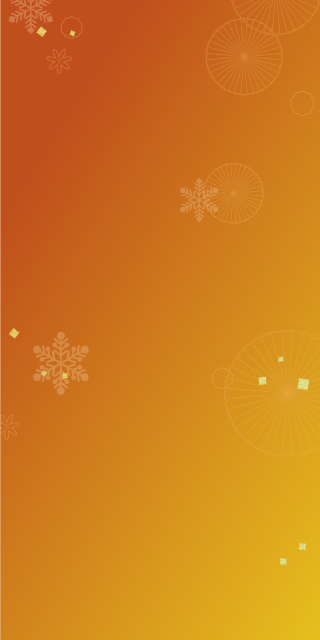
Give the GLSL for this background, as a WebGL 2 fragment shader.

```glsl
#version 300 es
precision highp float;
// Warm diagonal gradient with paper wheels, snowflakes, blossoms and confetti.

#define SPAN vec2(384.0, 768.0)      // design units, y measured from the top
#define EMBER vec3(0.75, 0.31, 0.11)
#define GOLD vec3(0.90, 0.75, 0.115)
#define INK vec3(0.93, 0.76, 0.58)
#define LINE_INK vec3(0.95, 0.73, 0.42)
#define LEMON vec3(0.89, 0.81, 0.40)
#define MINT vec3(0.87, 0.88, 0.55)
#define SPOKES 36.0
#define LINE_WIDTH 0.9
#define LINE_ALPHA 0.38
#define FLAKE_ALPHA 0.36

uniform vec2 u_resolution;
out vec4 outColor;

const float TAU = 6.2831853;
float unitsPerPixel;

float hash(vec2 p) {
    return fract(sin(dot(p, vec2(127.1, 311.7))) * 43758.5453);
}

// Antialiased coverage of a filled shape and of a thin line.
float fill(float d) { return clamp(0.5 - d / unitsPerPixel, 0.0, 1.0); }

float stroke(float d) {
    float halfWidth = 0.5 * LINE_WIDTH;
    return fill(abs(d) - halfWidth) * min(1.0, LINE_WIDTH / unitsPerPixel + 0.3);
}

float segment(vec2 p, vec2 a, vec2 b) {
    vec2 ab = b - a;
    return length(p - a - ab * clamp(dot(p - a, ab) / dot(ab, ab), 0.0, 1.0));
}

// Outline of a circle whose radius swells in evenly spaced lobes.
float lobedRing(vec2 q, float radius, float lobes, float depth) {
    float a = atan(q.x, q.y) * lobes;
    float r = max(length(q), 0.01);
    float edge = radius * (1.0 - depth + depth * cos(a));
    float slope = radius * depth * lobes * sin(a) / r;
    return stroke((r - edge) / sqrt(1.0 + slope * slope));
}

// Pleated wheel: scalloped rim, radial spokes and a soft bright hub.
float wheel(vec2 q, float radius) {
    float r = length(q);
    float turn = fract(atan(q.x, q.y) / TAU * SPOKES) - 0.5;
    float spoke = stroke(r * turn * TAU / SPOKES) * fill(r - radius * 0.97);
    spoke *= 0.75 * smoothstep(0.05, 0.35, r / radius);
    float hub = 1.1 * exp(-r / (0.13 * radius)) * fill(r - radius);
    return max(max(spoke, lobedRing(q, radius, 2.0 * SPOKES, 0.012)), hub);
}

// Six-armed snowflake; roundTips picks discs instead of diamonds.
float snowflake(vec2 q, float radius, float roundTips) {
    float sector = TAU / 6.0;
    float a = mod(atan(q.x, q.y) + 0.5 * sector, sector) - 0.5 * sector;
    vec2 p = length(q) / radius * vec2(abs(sin(a)), cos(a));
    float d = segment(p, vec2(0.0), vec2(0.0, 0.88)) - 0.032;
    for (int i = 0; i < 3; i++) {
        float y = 0.24 + 0.18 * float(i);
        vec2 tip = vec2(0.19, y + 0.16);
        d = min(d, segment(p, vec2(0.0, y), tip) - 0.035);
        if (i == 1) d = min(d, length(p - tip) - 0.075 * roundTips);
    }
    vec2 t = p - vec2(0.0, 0.87);
    float diamond = (abs(t.x) + abs(t.y) - 0.16) * 0.707;
    d = min(d, mix(diamond, length(t) - 0.125, roundTips));
    return fill(d * radius);
}

void main() {
    vec2 uv = gl_FragCoord.xy / u_resolution;
    vec2 p = vec2(uv.x, 1.0 - uv.y) * SPAN;
    unitsPerPixel = SPAN.x / u_resolution.x;

    // Diagonal gradient, flat in the upper left corner.
    float ramp = dot(p, vec2(0.84, 0.54));
    vec3 color = mix(EMBER, GOLD, clamp((ramp - 140.0) / 597.0, 0.0, 1.0));

    // Line ornaments: centre and radius.
    vec3 wheels[4] = vec3[](vec3(331, -13, 55), vec3(293, 68, 46),
                            vec3(280, 232, 36), vec3(345, 472, 76));
    vec3 rings[3] = vec3[](vec3(86, 33, 13), vec3(363, 124, 14.5), vec3(267, 454, 12.5));
    vec3 blossoms[2] = vec3[](vec3(71, 73, 15), vec3(8, 512, 15));
    float lines = 0.0;
    for (int i = 0; i < 4; i++) lines = max(lines, wheel(p - wheels[i].xy, wheels[i].z));
    for (int i = 0; i < 3; i++) lines = max(lines, lobedRing(p - rings[i].xy, rings[i].z, 10.0, 0.035));
    for (int i = 0; i < 2; i++) lines = max(lines, lobedRing(p - blossoms[i].xy, blossoms[i].z, 7.0, 0.3));
    color = mix(color, LINE_INK, LINE_ALPHA * min(lines, 1.3));

    // Snowflakes: centre, radius, tip style.
    vec4 flakes[3] = vec4[](vec4(37, 10, 30, 0), vec4(239, 240, 26, 0), vec4(73, 436, 38, 1));
    for (int i = 0; i < 3; i++) {
        color = mix(color, INK, FLAKE_ALPHA * snowflake(p - flakes[i].xy, flakes[i].z, flakes[i].w));
    }

    // Confetti: centre and half side, with hashed tilt and speckle.
    vec3 confetti[10] = vec3[](vec3(50, 38, 4.5), vec3(87, 40, 2.8), vec3(17, 400, 4.5),
        vec3(53, 448, 2.8), vec3(78, 451, 3), vec3(337, 431, 2.8), vec3(315, 457, 4.4),
        vec3(364, 461, 6.2), vec3(363, 656, 3.8), vec3(340, 674, 3.8));
    for (int i = 0; i < 10; i++) {
        vec3 c = confetti[i];
        float tilt = c.x < 60.0 ? 0.65 : 0.6 * hash(c.xy) - 0.2;
        vec2 q = mat2(cos(tilt), -sin(tilt), sin(tilt), cos(tilt)) * (p - c.xy);
        float square = max(abs(q.x), abs(q.y)) - c.z;
        vec3 paper = mix(LEMON, MINT, step(200.0, c.x));
        paper *= 0.93 + 0.12 * hash(floor(q / 1.8) + c.xy);
        color = mix(color, paper, 0.95 * fill(square));
    }

    // Pale hairline along the left edge.
    color = mix(color, INK, 0.6 * fill(p.x - 1.0));
    outColor = vec4(color, 1.0);
}
```
